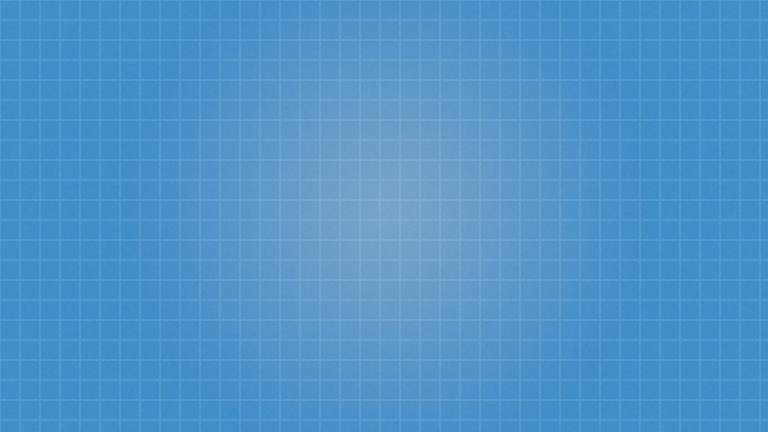
Reproduce this background procedurally as a Shadertoy shader.

```glsl
// Blue graph paper with a soft pale glow in the middle and fine paper grain.

// All lengths are in canvas heights.
const vec3 PAPER_BLUE = vec3(0.257, 0.555, 0.788);
const vec3 GLOW_BLUE = vec3(0.475, 0.640, 0.788);
const vec3 LINE_COLOR = vec3(0.78, 0.90, 0.94);
const vec2 GLOW_CENTER = vec2(0.01, 0.015);  // offset from the canvas middle
const float GLOW_RADIUS = 0.60;
const float GLOW_SOFTNESS = 0.3;             // 0 = linear, 1 = smooth falloff
const float GRID_STEP = 1.0 / 21.6;
const float LINE_WIDTH = 1.0 / 432.0;
const float LINE_OPACITY = 0.24;
const float GRAIN_CELLS = 432.0;             // cells per canvas height
const float GRAIN_STRENGTH = 0.030;

float hash(vec2 p) {
    vec3 q = fract(p.xyx * 0.1031);
    q += dot(q, q.yzx + 33.33);
    return fract((q.x + q.y) * q.z);
}

float valueNoise(vec2 p) {
    vec2 cell = floor(p);
    vec2 f = fract(p);
    f = f * f * (3.0 - 2.0 * f);
    float low = mix(hash(cell), hash(cell + vec2(1, 0)), f.x);
    float high = mix(hash(cell + vec2(0, 1)), hash(cell + vec2(1, 1)), f.x);
    return mix(low, high, f.y);
}

// Share of a pixel covered by the repeated lines on each axis.
vec2 lineCoverage(vec2 p, float pixel) {
    vec2 d = abs(mod(p + 0.5 * GRID_STEP, GRID_STEP) - 0.5 * GRID_STEP);
    vec2 right = min(d + 0.5 * pixel, vec2(0.5 * LINE_WIDTH));
    vec2 left = max(d - 0.5 * pixel, vec2(-0.5 * LINE_WIDTH));
    return clamp((right - left) / pixel, 0.0, 1.0);
}

void mainImage(out vec4 fragColor, in vec2 fragCoord) {
    float pixel = 1.0 / iResolution.y;
    vec2 fromMiddle = (fragCoord - 0.5 * iResolution.xy) * pixel;
    vec2 fromTopLeft = vec2(fragCoord.x, iResolution.y - fragCoord.y) * pixel;

    // Radial glow
    float glow = clamp(1.0 - length(fromMiddle - GLOW_CENTER) / GLOW_RADIUS, 0.0, 1.0);
    glow = mix(glow, smoothstep(0.0, 1.0, glow), GLOW_SOFTNESS);
    vec3 color = mix(PAPER_BLUE, GLOW_BLUE, glow);

    // Paper grain
    color += GRAIN_STRENGTH * (valueNoise(fromTopLeft * GRAIN_CELLS) - 0.5);

    // Grid, counted from the top left corner
    vec2 lines = lineCoverage(fromTopLeft, pixel);
    color = mix(color, LINE_COLOR, LINE_OPACITY * max(lines.x, lines.y));

    fragColor = vec4(color, 1.0);
}
```
